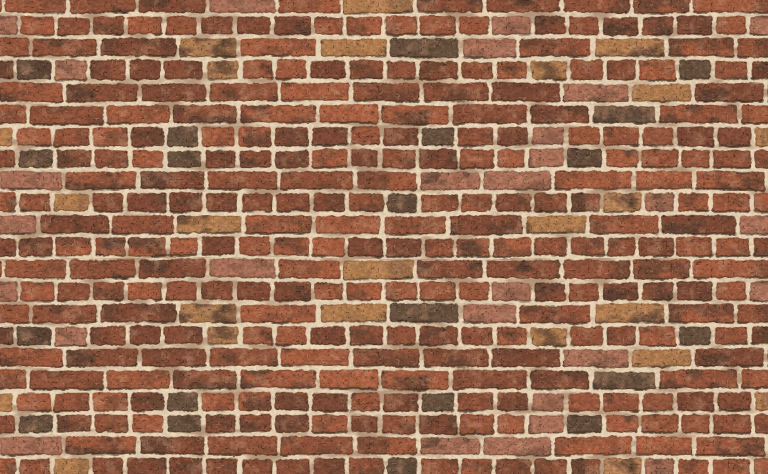
Write a WebGL 1 fragment shader that draws this texture.

```glsl
precision highp float;
// Weathered red brick wall: courses of long and short bricks in pale, worn mortar.

uniform vec2 u_resolution;

float hash(vec2 p) {
  vec3 q = fract(vec3(p.xyx) * 0.1031);
  q += dot(q, q.yzx + 33.33);
  return fract((q.x + q.y) * q.z);
}

float noise(vec2 p) {
  vec2 i = floor(p), f = fract(p);
  f = f * f * (3.0 - 2.0 * f);
  return mix(mix(hash(i), hash(i + vec2(1.0, 0.0)), f.x),
             mix(hash(i + vec2(0.0, 1.0)), hash(i + 1.0), f.x), f.y);
}

float fbm(vec2 p) {
  float sum = 0.0, amp = 0.53;
  for (int k = 0; k < 4; k++) {
    sum += amp * noise(p);
    p = p * 2.07 + 17.3;
    amp *= 0.5;
  }
  return sum;
}

// Uneven position of the vertical joint left of brick i
float joint(float i, float course, float count) {
  return i + 0.2 * (hash(vec2(mod(i, count) + 3.0, course * 7.0 + 11.0)) - 0.5);
}

void main() {
  vec2 uv = gl_FragCoord.xy / u_resolution;

  // Courses run downward, sag slightly and recur every twelve
  float y = (1.0 - uv.y) * 21.44 + 0.324;
  y += 0.12 * (noise(vec2(uv.x * 11.0, y * 0.7)) - 0.5);
  float course = mod(floor(y), 12.0);
  float v = fract(y);
  vec2 p = vec2(uv.x * 768.0, (course + v) * 22.2);

  // Short bricks in odd courses, with one shifted pair in the middle
  bool isShort = (mod(course, 2.0) > 0.5 && course != 5.0) || course == 6.0;
  float count = isShort ? 21.0 : 11.0;
  float x = uv.x * count - (mod(course, 4.0) < 0.5 ? 0.0 : 0.5);
  float i = floor(x);
  if (x < joint(i, course, count)) i -= 1.0;
  else if (x > joint(i + 1.0, course, count)) i += 1.0;
  float left = x - joint(i, course, count);
  float right = joint(i + 1.0, course, count) - x;
  vec2 id = vec2(mod(i, count) + 5.0, course * 3.0 + 2.0);

  // Distance inside the rounded brick, with chipped edges
  vec2 inset = vec2(min(left, right) * 768.0 / count, min(v, 1.0 - v) * 22.2);
  float gap = 1.95 + 0.7 * (hash(id + 31.0) - 0.5);
  vec2 corner = max(2.5 - (inset - gap), 0.0);
  float d = min(min(inset.x, inset.y) - gap, 2.5 - length(corner));
  d += 1.9 * (noise(p * 0.16) - 0.5) + 1.2 * (noise(p * 0.5) - 0.5);
  float brickMask = smoothstep(-0.9, 0.9, d);

  // Firing colour of each brick
  float tone = hash(id);
  float kind = hash(id + 57.0);
  vec3 brick = mix(vec3(0.47, 0.28, 0.205), vec3(0.65, 0.37, 0.255), tone);
  if (kind > 0.94) brick = vec3(0.68, 0.48, 0.31);
  else if (kind > 0.86) brick = vec3(0.65, 0.43, 0.34);
  else if (kind < 0.07) brick = vec3(0.40, 0.31, 0.24);

  // Smoky patches, dusty bloom, grain and pits
  float smoke = smoothstep(0.46, 0.72, fbm(p * vec2(0.045, 0.07) + id * 3.7));
  brick = mix(brick, vec3(0.34, 0.245, 0.19), smoke * (0.25 + 0.6 * hash(id + 83.0)));
  float bloom = smoothstep(0.52, 0.78, fbm(p * 0.09 + 71.0 + id));
  brick = mix(brick, vec3(0.72, 0.53, 0.41), bloom * 0.4);
  float grain = fbm(p * vec2(0.35, 0.5));
  brick *= 0.80 + 0.42 * grain;
  brick *= 1.0 - 0.3 * smoothstep(0.78, 0.95, noise(p * 0.6 + 40.0));
  float speckle = smoothstep(0.82, 0.97, noise(p * 0.55 + 90.0));
  brick = mix(brick, vec3(0.76, 0.62, 0.48), speckle * 0.35);

  // Darkened rim, deepest along the lower edge
  float rim = 1.0 - smoothstep(0.3, 2.2, d);
  brick *= 1.0 - rim * (0.10 + 0.20 * smoothstep(0.6, 0.9, v));

  // Sandy mortar with brown stains
  vec3 mortar = vec3(0.90, 0.82, 0.705) * (0.90 + 0.18 * fbm(p * 0.4 + 13.0));
  float stain = smoothstep(0.48, 0.75, fbm(p * vec2(0.03, 0.08) + 29.0));
  mortar = mix(mortar, vec3(0.64, 0.51, 0.40), stain * 0.75);

  // Broken shadow line where the brick overhangs its bed
  float bed = smoothstep(0.8, 0.88, v) * (1.0 - smoothstep(0.5, 1.5, abs(d + 0.2)));
  float shade = bed * smoothstep(0.5, 0.72, noise(p * vec2(0.05, 0.03) + 8.0));

  vec3 color = mix(mortar, brick, brickMask);
  color = mix(color, vec3(0.25, 0.17, 0.12), shade * 0.65);
  gl_FragColor = vec4(clamp(color, 0.0, 1.0), 1.0);
}
```
